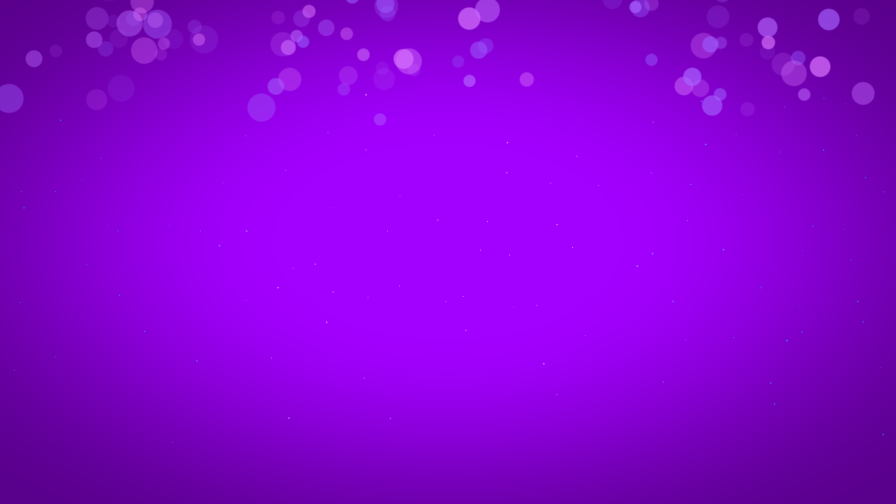
Write a Shadertoy shader that draws this background.

```glsl
// Violet backdrop: a bright oval glow that darkens to the corners, clusters
// of translucent bokeh discs along the top edge, and a field of tiny sparkles.
// Discs are hashed around cluster centres; sparkles sit in a jittered grid.

const vec3  GLOW_COLOR    = vec3(0.635, 0.0, 1.0);
const vec2  GLOW_CENTER   = vec2(0.5, 0.52);   // fraction of the canvas
const float GLOW_INNER    = 0.35;              // 1.0 reaches the edge midpoints
const float GLOW_OUTER    = 1.42;
const float CORNER_DARK   = 0.45;

const vec3  DISC_BLUE     = vec3(0.58, 0.35, 1.0);
const vec3  DISC_PINK     = vec3(0.88, 0.46, 1.0);
const vec2  DISC_RADIUS   = vec2(0.012, 0.029); // smallest, largest
const vec2  DISC_ALPHA    = vec2(0.12, 0.72);

const float SPARKLE_CELL   = 0.075;
const float SPARKLE_AMOUNT = 0.55;
const float SPARKLE_RADIUS = 0.0034;
const vec3  SPARKLE_EDGE   = vec3(0.25, 0.42, 1.0);
const vec3  SPARKLE_MIDDLE = vec3(0.92, 0.48, 1.0);

// Clusters: centre and half extent in canvas heights, x measured at 16:9.
const int CLUSTER_COUNT = 6;
const vec4 CLUSTERS[CLUSTER_COUNT] = vec4[CLUSTER_COUNT](
    vec4(0.31, 0.945, 0.12, 0.07),
    vec4(0.12, 0.84,  0.12, 0.08),
    vec4(0.66, 0.89,  0.14, 0.13),
    vec4(0.93, 0.91,  0.15, 0.11),
    vec4(1.33, 0.90,  0.18, 0.14),
    vec4(1.63, 0.90,  0.12, 0.12));
const int DISCS_IN[CLUSTER_COUNT] = int[CLUSTER_COUNT](17, 7, 25, 9, 23, 9);
const float DESIGN_ASPECT = 16.0 / 9.0;

vec3 hash3(vec2 p) {
    vec3 q = fract(vec3(p.xyx) * vec3(0.1031, 0.1030, 0.0973));
    q += dot(q, q.yxz + 33.33);
    return fract((q.xxy + q.yzz) * q.zyx);
}

vec3 backdrop(vec2 uv) {
    float d = length((uv - GLOW_CENTER) * 2.0);
    return GLOW_COLOR * (1.0 - CORNER_DARK * smoothstep(GLOW_INNER, GLOW_OUTER, d));
}

// Soft points, bluish at the sides and pink in the middle.
vec3 addSparkles(vec3 color, vec2 p, vec2 uv, float pixel) {
    vec2 cell = floor(p / SPARKLE_CELL);
    vec3 place = hash3(cell + 17.0);
    vec3 look = hash3(cell + 91.0);
    vec2 center = (cell + mix(vec2(0.1), vec2(0.9), place.xy)) * SPARKLE_CELL;
    float radius = max(SPARKLE_RADIUS * mix(0.5, 1.0, look.x), pixel);
    float dotShape = 1.0 - smoothstep(0.0, radius, length(p - center));
    float band = smoothstep(0.05, 0.35, uv.y) * (1.0 - smoothstep(0.70, 0.86, uv.y));
    float visible = step(place.z, SPARKLE_AMOUNT * band);
    vec3 tint = mix(SPARKLE_MIDDLE, SPARKLE_EDGE, smoothstep(0.1, 0.4, abs(uv.x - 0.5)));
    return mix(color, tint, dotShape * visible * mix(0.35, 1.0, look.y));
}

// Overlapping discs, denser toward the heart of each cluster.
vec3 addDiscs(vec3 color, vec2 p, float pixel) {
    for (int c = 0; c < CLUSTER_COUNT; c++) {
        vec4 cluster = CLUSTERS[c];
        for (int i = 0; i < DISCS_IN[c]; i++) {
            vec2 seed = vec2(float(i) + 3.0, float(c) * 37.0 + 11.0);
            vec3 place = hash3(seed);
            vec3 look = hash3(seed + 53.0);
            vec2 offset = place.xy * 2.0 - 1.0;
            offset *= mix(0.75, 1.15, place.z);
            vec2 center = cluster.xy + offset * cluster.zw;
            float radius = mix(DISC_RADIUS.x, DISC_RADIUS.y, look.x * look.x);
            float edge = length(p - center) - radius;
            float mask = 1.0 - smoothstep(-pixel, pixel, edge);
            float alpha = mix(DISC_ALPHA.x, DISC_ALPHA.y, look.y);
            if (c < 2) alpha *= 0.65;
            color = mix(color, mix(DISC_BLUE, DISC_PINK, look.z), mask * alpha);
        }
    }
    return color;
}

void mainImage(out vec4 fragColor, in vec2 fragCoord) {
    vec2 uv = fragCoord / iResolution.xy;
    vec2 p = vec2(uv.x * DESIGN_ASPECT, uv.y);
    float pixel = 1.0 / iResolution.y;

    vec3 color = backdrop(uv);
    color = addSparkles(color, p, uv, pixel);
    color = addDiscs(color, p, pixel);
    fragColor = vec4(color, 1.0);
}
```
